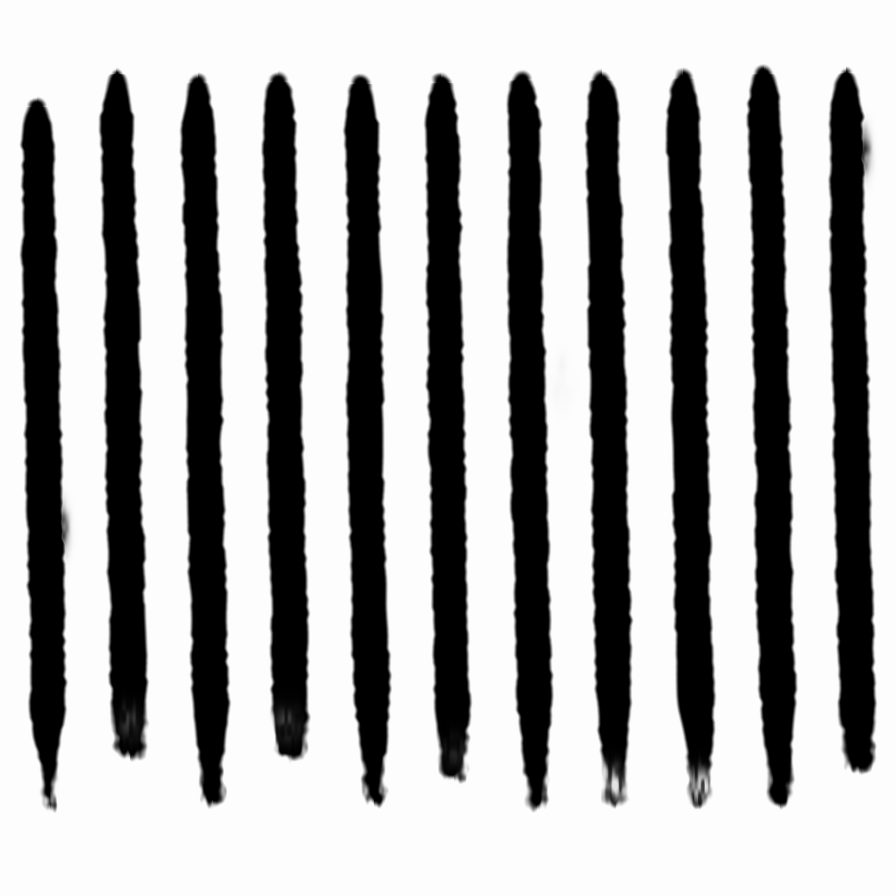
Reproduce this pattern procedurally as a WebGL 1 fragment shader.

```glsl
precision highp float;
// Eleven leaning ink brush strokes on near-white paper, one row across.
// Each stroke is a capsule of varying radius with noisy edges; its index
// sets the length, tip shape, dry bristle marks and side smudges.

uniform vec2 u_resolution;

#define STROKES 11.0
#define PITCH 0.0903
#define FIRST_X 0.0402
#define LEAN 0.0200
#define HALF_WIDTH 0.0196
#define TOP_Y 0.922
#define BOTTOM_Y 0.102
#define EDGE_SOFT 0.0022
#define ROUGHNESS 0.0024
#define WOBBLE 0.0034
#define PAPER vec3(0.992)
#define INK vec3(0.0)

float hash(vec2 p) {
  p = fract(p * vec2(0.1031, 0.1173));
  p += dot(p, p.yx + 33.33);
  return fract((p.x + p.y) * p.x * 17.31);
}

float noise(vec2 p) {
  vec2 cell = floor(p);
  vec2 f = fract(p);
  f = f * f * (3.0 - 2.0 * f);
  return mix(mix(hash(cell), hash(cell + vec2(1.0, 0.0)), f.x),
             mix(hash(cell + vec2(0.0, 1.0)), hash(cell + 1.0), f.x), f.y);
}

// Soft elliptical spot, 1 at its centre
float spot(vec2 offset, vec2 size) {
  vec2 q = offset / size;
  return exp(-dot(q, q));
}

// Ink coverage of stroke number id at point p
float brushStroke(vec2 p, float id) {
  float seed = id * 17.0 + 5.0;
  float isFirst = step(id, 0.5);
  float isLast = step(STROKES - 1.5, id);
  float pointed = step(abs(mod(id, 9.0) - 1.0), 0.5);

  // Odd strokes stop short, less so toward the right; the last is short too
  float shortness = mod(id, 2.0) * (1.0 - smoothstep(3.0, 7.0, id)) + 0.8 * isLast;
  float top = TOP_Y + 0.014 * (hash(vec2(seed, 3.0)) - 0.5)
            - 0.031 * isFirst + 0.004 * pointed;
  float bottom = BOTTOM_Y + 0.050 * shortness
               + 0.008 * (hash(vec2(seed, 9.0)) - 0.5) - 0.004 * isFirst;

  // Centre line with slight hand wobble
  float centre = FIRST_X + id * PITCH + LEAN * (TOP_Y - p.y)
               + WOBBLE * (noise(vec2(seed, p.y * 6.0)) - 0.5);

  // Radius swells through the middle and narrows to the tips
  float topTip = mix(0.0085, 0.0035, pointed);
  float lowTip = mix(0.0105, 0.0165, shortness) - 0.0055 * isFirst;
  float y = clamp(p.y, bottom + lowTip, top - topTip);
  float taper = mix(0.120, 0.035, shortness);
  float radius = HALF_WIDTH * (1.0 - 0.10 * smoothstep(0.55, 0.90, y));
  radius = mix(topTip, radius, sqrt(clamp((top - topTip - y) / 0.045, 0.0, 1.0)));
  radius = mix(lowTip, radius, smoothstep(0.0, taper, y - bottom - lowTip));

  // Ragged outline, rougher at the lower end
  float side = p.x < centre ? 0.0 : 40.0;
  float lowEnd = 1.0 - smoothstep(0.0, 0.075, p.y - bottom);
  float highEnd = smoothstep(-0.035, 0.005, p.y - top);
  float grain = noise(vec2(seed + side, p.y * 130.0)) - 0.5;
  float swell = noise(vec2(seed + side + 8.0, p.y * 28.0)) - 0.5;
  float bristle = noise(p * vec2(210.0, 85.0) + seed) - 0.5;
  float d = length(p - vec2(centre, y)) - radius;
  d += ROUGHNESS * (grain + swell) + 0.007 * lowEnd * bristle;

  float soft = EDGE_SOFT + 0.0022 * lowEnd + 0.0015 * highEnd + 0.4 / u_resolution.y;
  float ink = 1.0 - smoothstep(-soft, soft, d);

  // Dry bristle marks near the foot, strongest on two strokes
  float dry = step(abs(id - 7.5), 0.6) + 0.28 * shortness * (1.0 - isLast);
  vec2 dryAt = vec2(centre + 0.008 * (hash(vec2(seed, 21.0)) - 0.5),
                    bottom + mix(0.022, 0.040, shortness));
  float streak = smoothstep(0.15, 0.75, noise(p * vec2(260.0, 65.0) + seed));
  ink *= 1.0 - clamp(dry * spot(p - dryAt, vec2(0.013, 0.018)) * (0.25 + 0.75 * streak), 0.0, 0.9);

  // Grey smudge on the right edge of the outer strokes
  float outer = max(isFirst, isLast);
  vec2 smudgeAt = vec2(centre + HALF_WIDTH, 0.41 + 0.042 * id);
  float smudge = outer * spot(p - smudgeAt, vec2(0.0065, 0.022));
  return max(ink, 0.75 * smudge * (0.6 + 0.8 * (bristle + 0.5)));
}

void main() {
  vec2 p = gl_FragCoord.xy / u_resolution;

  // Nearest stroke along the leaning row
  float row = (p.x - FIRST_X - LEAN * (TOP_Y - p.y)) / PITCH;
  float id = clamp(floor(row + 0.5), 0.0, STROKES - 1.0);
  float ink = brushStroke(p, id);

  // Faint stray mark in one gap
  float stray = 0.07 * spot(p - vec2(0.627, 0.575), vec2(0.010, 0.025));
  ink = max(ink, stray * noise(p * vec2(110.0, 45.0)));

  gl_FragColor = vec4(mix(PAPER, INK, clamp(ink, 0.0, 1.0)), 1.0);
}
```
